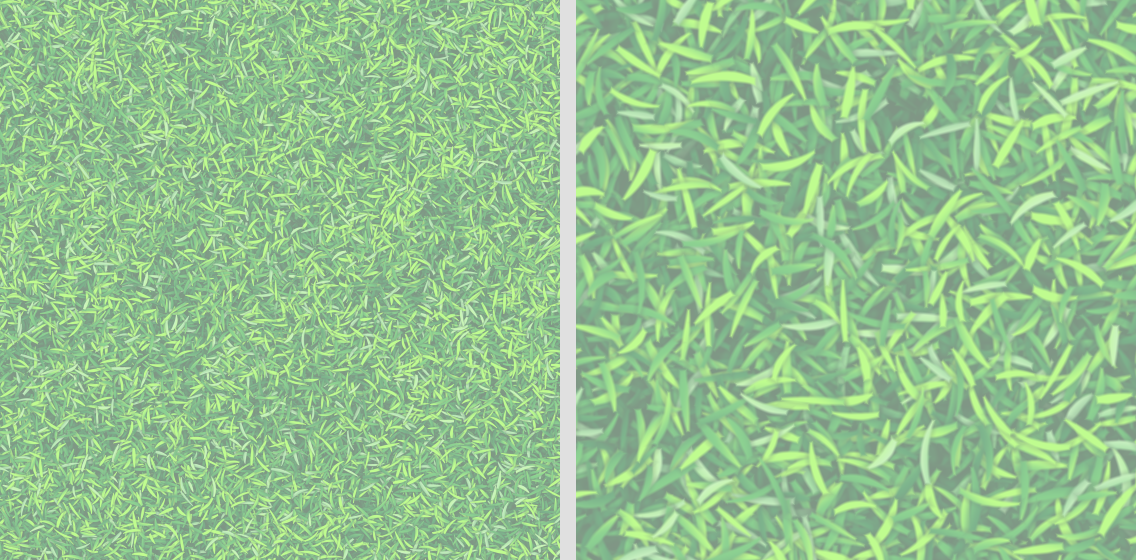
Left: the whole. Right: its middle third, enlarged.
A three.js fragment shader for this texture:

```glsl
// Dense short turf seen from above: many layers of small curved blades,
// painted from shaded undergrowth up to bright lime tips. Each layer is a
// turned, jittered grid holding one blade per cell; noise adds soft patches.

#define LAYERS 16
#define CELLS 34.0          // grid cells across the canvas
#define BLADE_LENGTH 0.019  // half length of the longest blade
#define BLADE_WIDTH 0.0031  // half width of the widest blade
#define EDGE 0.0012         // softness of blade edges
#define SHADOW 0.30         // darkening around each blade
#define PALE_SHARE 0.10     // part of the blades that catch the light
#define PATCHES 7.0         // frequency of light and dark patches

varying vec2 vUv;

const vec3 SOIL  = vec3(0.50, 0.59, 0.52);
const vec3 SHADE = vec3(0.49, 0.70, 0.55);
const vec3 LEAF  = vec3(0.55, 0.82, 0.57);
const vec3 LIME  = vec3(0.75, 0.99, 0.56);
const vec3 PALE  = vec3(0.80, 0.95, 0.77);

vec3 hash3(vec2 p) {
  vec3 q = fract(p.xyx * vec3(0.1031, 0.1030, 0.0973));
  q += dot(q, q.yxz + 33.33);
  return fract((q.xxy + q.yzz) * q.zyx);
}

vec2 gradientAt(vec2 cell) {
  float angle = 6.2832 * hash3(cell + 71.0).x;
  return vec2(cos(angle), sin(angle));
}

float gradientNoise(vec2 p) {
  vec2 i = floor(p), f = fract(p);
  vec2 w = f * f * f * (f * (f * 6.0 - 15.0) + 10.0);
  vec2 e = vec2(1.0, 0.0);
  float low  = mix(dot(gradientAt(i), f),
                   dot(gradientAt(i + e), f - e), w.x);
  float high = mix(dot(gradientAt(i + e.yx), f - e.yx),
                   dot(gradientAt(i + 1.0), f - 1.0), w.x);
  return mix(low, high, w.y);
}

mat2 rotation(float angle) {
  float c = cos(angle), s = sin(angle);
  return mat2(c, s, -s, c);
}

// Undergrowth to sunlit tip, for a tone from 0 to 1
vec3 grassRamp(float tone) {
  vec3 color = mix(SOIL, SHADE, smoothstep(0.0, 0.35, tone));
  color = mix(color, LEAF, smoothstep(0.30, 0.68, tone));
  return mix(color, LIME, smoothstep(0.66, 1.0, tone));
}

// Paints one blade centred at the origin of p over the color below
vec3 paintBlade(vec3 below, vec2 p, vec3 shape, vec3 look, float height, float patchTone) {
  p = rotation(6.2832 * shape.x) * p;
  float halfLength = BLADE_LENGTH * mix(0.50, 1.0, shape.y);
  float along = p.x / halfLength;
  float bend = (shape.z - 0.5) * 0.45 * halfLength;
  float across = p.y - bend * (along * along - 0.4);

  // Rounded root, slender tip
  float u = clamp(0.5 + 0.5 * along, 0.0, 1.0);
  float width = BLADE_WIDTH * mix(0.6, 1.0, look.z);
  width *= mix(0.7, 1.0, smoothstep(0.0, 0.35, u)) * (1.0 - 0.75 * u * u * u);
  float dist = max(abs(across) - width, abs(p.x) - halfLength);
  float cover = 1.0 - smoothstep(-EDGE, EDGE, dist);
  float shadow = 1.0 - smoothstep(0.0, BLADE_WIDTH * 1.3, dist);

  // Higher blades are lighter; the root and one side stay in shade
  float side = clamp(across / BLADE_WIDTH, -1.0, 1.0);
  float tone = 0.10 + 0.80 * height + 0.80 * (look.x - 0.5);
  tone += 0.25 * (u - 0.45) + 0.09 * side + patchTone;
  vec3 color = grassRamp(clamp(tone, 0.0, 1.0));
  float sheen = step(1.0 - PALE_SHARE, look.y) * smoothstep(0.2, 0.7, height);
  color = mix(color, PALE, sheen * (0.75 + 0.25 * side));

  return mix(mix(below, SOIL, SHADOW * shadow), color, cover);
}

void main() {
  float patchTone = 0.20 * gradientNoise(vUv * PATCHES)
                  + 0.12 * gradientNoise(vUv * PATCHES * 3.0 + 19.0);

  // Mottled undergrowth
  float mottle = gradientNoise(vUv * 110.0);
  vec3 color = mix(SOIL, SHADE, clamp(0.3 + mottle, 0.0, 1.0));

  for (int layer = 0; layer < LAYERS; layer++) {
    float id = float(layer);
    float height = (id + 0.5) / float(LAYERS);
    vec2 p = rotation(id * 1.7) * vUv * CELLS + hash3(vec2(id, 5.0)).xy * 40.0;
    vec2 home = floor(p);
    for (int y = -1; y <= 1; y++) {
      for (int x = -1; x <= 1; x++) {
        vec2 cell = home + vec2(float(x), float(y));
        vec2 seed = cell + vec2(137.0, 59.0) * (id + 1.0);
        vec2 root = cell + hash3(seed + 311.0).xy;
        color = paintBlade(color, (p - root) / CELLS, hash3(seed),
                           hash3(seed + 523.0), height, patchTone);
      }
    }
  }
  gl_FragColor = vec4(color, 1.0);
}
```
